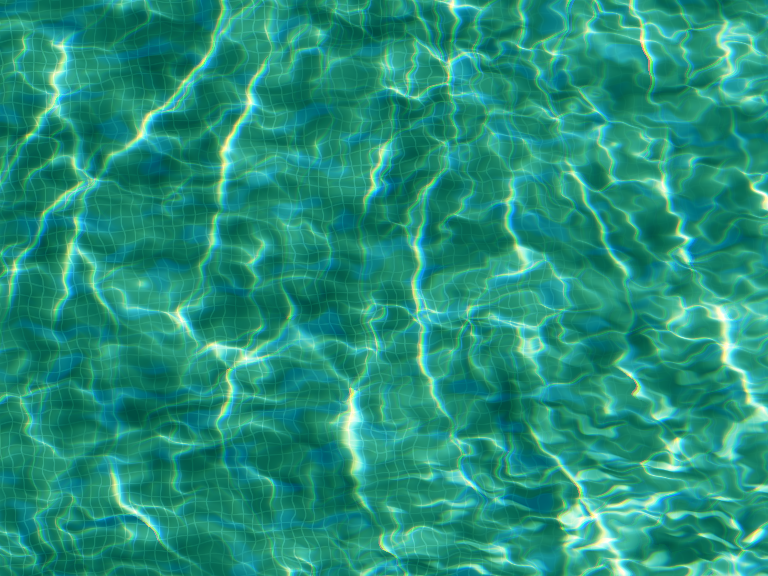
Write a Shadertoy shader that draws this texture.

```glsl
// Sunlit pool water: dispersed caustic lines over a small tile grid seen through ripples.
#define DEEP vec3(0.03, 0.43, 0.34)
#define MID vec3(0.13, 0.57, 0.45)
#define LIGHT vec3(0.27, 0.75, 0.64)
#define PALE vec3(0.66, 0.95, 0.84)
#define FOLD_CELLS vec2(5.4, 2.2)
#define NET_CELLS vec2(8.5, 10.0)
#define LINE_WIDTH 0.0068
#define DISPERSION 0.0042
#define TILES 54.0
#define GROUT 0.17
#define AMBIENT 0.0

vec2 hash2(vec2 p) {
    vec3 h = fract(vec3(p.xyx) * vec3(0.1031, 0.1030, 0.0973));
    h += dot(h, h.yzx + 33.33);
    return fract((h.xx + h.yz) * h.zy);
}

// Gradient noise, roughly -0.7 to 0.7
float corner(vec2 cell, vec2 offset) {
    float a = 6.2832 * hash2(cell + 71.0).x;
    return dot(vec2(cos(a), sin(a)), offset);
}

float noise(vec2 p) {
    vec2 i = floor(p), f = p - i;
    vec2 u = f * f * f * (f * (f * 6.0 - 15.0) + 10.0);
    vec2 e = vec2(0.0, 1.0);
    float low = mix(corner(i, f), corner(i + e.yx, f - e.yx), u.x);
    float high = mix(corner(i + e.xy, f - e.xy), corner(i + e.yy, f - e.yy), u.x);
    return 1.4 * mix(low, high, u.y);
}

vec2 noise2(vec2 p) {
    return vec2(noise(p), noise(p + vec2(37.3, 19.7)));
}

// Choppy water gathers at the right, above and below
float choppiness(vec2 p) {
    return smoothstep(0.5, 1.25, p.x + 0.5 * abs(p.y - 0.5));
}

vec2 ripple(vec2 p) {
    return 0.017 * noise2(p * vec2(11.0, 17.0))
         + (0.007 + 0.006 * choppiness(p)) * noise2(p * vec2(25.0, 42.0) + 8.0);
}

// Distance to the border between stretched cells, and how upright that border is
vec2 cellBorder(vec2 p, vec2 scale) {
    vec2 s = p * scale, i = floor(s), f = s - i;
    vec2 near = vec2(9.0), next = vec2(9.0);
    for (int y = -1; y <= 1; y++)
    for (int x = -1; x <= 1; x++) {
        vec2 g = vec2(x, y);
        vec2 r = g + 0.1 + 0.8 * hash2(i + g + 23.0) - f;
        if (dot(r, r) < dot(near, near)) { next = near; near = r; }
        else if (dot(r, r) < dot(next, next)) next = r;
    }
    vec2 across = normalize(next - near);
    float d = dot(0.5 * (near + next), across) / length(across * scale);
    return vec2(d, abs(across.x));
}

// Amount of light that reaches the floor
float light(vec2 p) {
    float chop = choppiness(p);
    vec2 wave = ripple(p);
    vec2 q = p + wave + 0.06 * noise2(p * 3.6 + 4.0);

    // Long bright folds, hooked on the left and slanted on the right
    float v = p.y - 0.36;
    float bend = mix(0.55 * sqrt(v * v + 0.01), -0.45 * v, smoothstep(0.3, 1.3, p.x));
    vec2 lean = q - vec2(bend, 0.0);
    vec2 border = cellBorder(lean, FOLD_CELLS);
    float strength = smoothstep(-0.4, 0.4, noise(p * 4.2 + 51.0) + 0.4 * noise(p * 15.0));
    float width = LINE_WIDTH * (0.35 + 0.75 * strength);
    float core = exp(-pow(border.x / width, 1.5));
    float halo = exp(-border.x / 0.022);
    float folds = (0.75 * core + 0.28 * halo) * mix(0.35, 1.0, border.y) * (0.2 + 0.85 * strength);

    // Broken net of smaller cells with pale rims
    vec2 netBorder = cellBorder(lean + 0.8 * wave + 0.03 * noise2(p * 8.0 + 17.0), NET_CELLS);
    float netStrength = smoothstep(-0.4, 0.5, noise(p * vec2(6.0, 8.0) + 41.0) + 0.15 * chop);
    float net = (0.42 * exp(-netBorder.x / 0.0045) + 0.20 * exp(-netBorder.x / 0.014)) * netStrength;

    // Fine, flatter webs between the folds
    float web = exp(-15.0 * abs(noise(q * vec2(7.0, 13.0) + 13.0)));
    web *= smoothstep(-0.3, 0.45, noise(p * vec2(4.0, 6.0) + 29.0) + 0.2 * chop);
    float mesh = exp(-11.0 * abs(noise(q * vec2(15.0, 27.0) + 61.0)));
    mesh *= (0.3 + 0.7 * chop) * smoothstep(-0.4, 0.3, noise(p * 9.0 + 33.0));

    // Soft patches and level glints
    float shade = 0.24 * noise(q * vec2(5.0, 9.0)) + 0.22 * noise(q * vec2(14.0, 26.0) + 5.0);
    shade += 0.12 * noise(q * vec2(32.0, 50.0) + 9.0);
    float glint = smoothstep(0.15, 0.5, noise(q * vec2(17.0, 45.0) + 83.0));
    glint *= chop * smoothstep(0.55, 0.15, p.y);
    return AMBIENT + 0.06 * chop + shade + 0.82 * folds + net + 0.34 * web + 0.28 * mesh + 0.5 * glint;
}

// Water colour for the light in each channel
vec3 waterColor(vec3 t) {
    vec3 c = mix(DEEP * vec3(0.0, 0.72, 0.76), DEEP, clamp(t * 4.0 + 1.0, 0.0, 1.0));
    c = mix(c, MID, clamp(t / 0.25, 0.0, 1.0));
    c = mix(c, LIGHT, clamp((t - 0.25) / 0.30, 0.0, 1.0));
    c = mix(c, PALE, clamp((t - 0.55) / 0.30, 0.0, 1.0));
    return mix(c, vec3(1.0, 1.0, 0.97), clamp((t - 0.9) / 0.35, 0.0, 1.0));
}

void mainImage(out vec4 fragColor, in vec2 fragCoord) {
    vec2 p = fragCoord / iResolution.y;

    // Warm fringe on the left of each fold, blue on the right
    vec2 shift = vec2(DISPERSION, -0.3 * DISPERSION);
    vec3 t = vec3(light(p + shift), light(p + 0.25 * shift), light(p - shift));

    // Tile joints bent by the ripples
    vec2 g = (p + 0.6 * ripple(p)) * TILES;
    g += vec2(0.08, -0.05) * g.yx;
    vec2 joint = 0.5 - abs(fract(g) - 0.5);
    vec2 soft = max(0.8 * fwidth(g), 0.05);
    vec2 lines = 1.0 - smoothstep(vec2(0.02), 0.02 + soft, joint);
    float clear = 1.0 - 0.8 * smoothstep(0.6, 1.1, p.x) * choppiness(p);
    clear *= 0.55 + 0.45 * smoothstep(-0.3, 0.3, noise(p * 6.0 + 77.0));
    t += GROUT * clear * max(lines.x, 0.75 * lines.y);

    // Streaks of reflected sky
    vec3 color = waterColor(t);
    float sky = smoothstep(0.12, 0.5, noise((p + ripple(p)) * vec2(13.0, 27.0) + 97.0));
    color += sky * vec3(-0.03, 0.02, 0.14) * (1.0 - smoothstep(0.4, 0.9, t.g));
    fragColor = vec4(clamp(color, 0.0, 1.0), 1.0);
}
```
